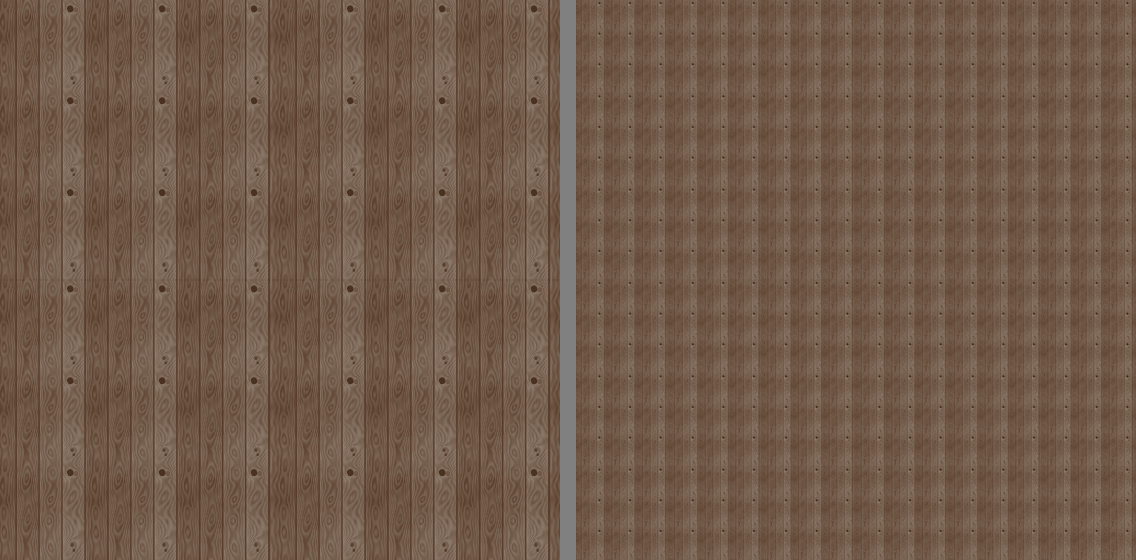
Left, the tile; right, the same tile 3 across and 3 down.
Write a three.js fragment shader that draws this texture.

```glsl
// Weathered brown wood planks with cathedral grain and knots, six repeats each way.
varying vec2 vUv;

const float TAU = 6.2831853;
const float PLANKS = 4.0;      // planks per repeat, also the repeat height in plank widths
const float REPEATS = 3.0;     // repeats per half canvas
const float STRETCH = 0.0476;  // extra length absorbed by the last repeat of each half

const vec3 DARK_WOOD = vec3(0.365, 0.255, 0.185);
const vec3 LIGHT_WOOD = vec3(0.54, 0.47, 0.41);
const vec3 GROOVE_COLOR = vec3(0.31, 0.19, 0.12);
const vec3 KNOT_COLOR = vec3(0.27, 0.17, 0.10);

float hash(vec2 p) {
  vec3 q = fract(vec3(p.xyx) * 0.1031);
  q += dot(q, q.yzx + 33.33);
  return fract((q.x + q.y) * q.z);
}

// Value noise that wraps after a whole number of cells
float noise(vec2 p, vec2 period) {
  vec2 cell = floor(p);
  vec2 f = fract(p);
  f = f * f * (3.0 - 2.0 * f);
  vec2 a = mod(cell, period);
  vec2 b = mod(cell + 1.0, period);
  return mix(mix(hash(a), hash(vec2(b.x, a.y)), f.x),
             mix(hash(vec2(a.x, b.y)), hash(b), f.x), f.y);
}

// Selects the value that belongs to one plank
float pick(vec4 values, float plank) {
  return dot(values, vec4(equal(vec4(0.0, 1.0, 2.0, 3.0), vec4(plank))));
}

// Distance from a wandering tree core: long ovals at the centre, tight lines at the sides
float ringField(float x, float y, float waves, float depth, float bend, float seed) {
  float sway = noise(vec2(seed * 7.0, y * 4.0), vec2(64.0, 4.0)) - 0.5;
  float bump = noise(vec2(x * 3.0 + 20.0 + seed * 9.0, y * 6.0), vec2(64.0, 6.0)) - 0.5;
  float ripple = noise(vec2(x * 6.0 + seed * 5.0, y * 18.0), vec2(64.0, 18.0)) - 0.5;
  float core = depth * sin(TAU * (waves * y + seed * 0.37)) + 0.14 * bump;
  float r = length(vec2(x + bend * sway, core));
  return r + 0.5 * r * r + 0.05 * ripple;
}

// Offset to a knot in plank widths, wrapped vertically
vec2 knotOffset(vec2 p, vec2 center) {
  return vec2(p.x - center.x, PLANKS * (fract(p.y - center.y + 0.5) - 0.5));
}

// Bends the rings around a knot without crossing into the next plank
float swirl(float field, vec2 p, vec2 center, float size) {
  vec2 d = knotOffset(p, center);
  float samePlank = 1.0 - step(0.5, abs(floor(p.x) - floor(center.x)));
  float reach = samePlank * exp(-dot(d, d) / (size * size));
  return mix(field, length(d * vec2(1.0, 0.7)), reach);
}

float knotMask(vec2 p, vec2 center, float radius) {
  vec2 d = knotOffset(p, center);
  float wobble = 0.05 * (noise(p * vec2(9.0, 36.0), vec2(36.0)) - 0.5);
  return 1.0 - smoothstep(radius - 0.03, radius + 0.03, length(d) + wobble);
}

void main() {
  // Repeat coordinates, y running down; the last repeat is eased wider
  vec2 halfUv = fract(2.0 * vec2(vUv.x, 1.0 - vUv.y));
  vec2 ease = smoothstep(vec2(0.955, 0.86), vec2(1.0), halfUv);
  vec2 cell = fract(halfUv * (REPEATS + STRETCH) - STRETCH * ease);
  vec2 p = vec2(fract(cell.x - 0.175) * PLANKS, cell.y);
  float plank = floor(p.x);
  float x = fract(p.x) - 0.5;

  // Growth rings with a sharp outer side
  vec2 bigKnot = vec2(2.35, 0.095);
  vec2 smallKnot = vec2(2.45, 0.85);
  float waves = pick(vec4(1.0, 2.0, 1.0, 2.0), plank);
  float depth = pick(vec4(0.24, 0.18, 0.34, 0.14), plank);
  float bend = pick(vec4(0.25, 0.4, 0.75, 0.2), plank);
  float rings = pick(vec4(8.5, 7.0, 5.0, 7.0), plank);
  float field = ringField(x, p.y, waves, depth, bend, plank + 1.0);
  field = swirl(field, p, bigKnot + vec2(0.27, 0.01), 0.26);
  field = swirl(field, p, bigKnot, 0.24);
  field = swirl(field, p, smallKnot, 0.22);
  field = swirl(field, p, vec2(1.61, 0.095), 0.3);
  float phase = fract(field * rings);
  float grain = smoothstep(0.05, 0.7, phase) * (1.0 - smoothstep(0.75, 1.0, phase));
  float flank = smoothstep(0.15, 0.45, abs(x));
  grain *= 0.45 + 0.9 * noise(p * vec2(3.0, 9.0), vec2(12.0, 9.0));
  grain *= 1.0 - 0.35 * flank;

  // Plank tone, vertical shading, wear and fibres
  float shade = 0.62 + pick(vec4(-0.08, 0.06, 0.2, -0.14), plank);
  shade += 0.11 * cos(TAU * (p.y - 0.86));
  shade += 0.18 * (noise(p * vec2(2.0, 5.0), vec2(8.0, 5.0)) - 0.5);
  shade += 0.22 * (noise(p * vec2(15.0, 16.0), vec2(60.0, 16.0)) - 0.5);
  shade -= 0.36 * grain;

  // Pale halo below the large knot
  vec2 halo = knotOffset(p, bigKnot + vec2(-0.08, 0.06));
  shade += 0.35 * exp(-dot(halo, halo) * 25.0) * step(2.0, p.x) * step(p.x, 3.0);
  vec3 color = mix(DARK_WOOD, LIGHT_WOOD, clamp(shade, 0.0, 1.1));

  // Knots
  float smallKnots = max(knotMask(p, smallKnot, 0.07), knotMask(p, vec2(2.52, 0.9), 0.05));
  color = mix(color, KNOT_COLOR, max(0.9 * knotMask(p, bigKnot, 0.15), 0.7 * smallKnots));

  // Thin grooves between planks, with a worn left edge
  float edge = 0.5 - abs(x);
  float worn = exp(-pow((x + 0.43) / 0.03, 2.0));
  color += 0.03 * worn;
  color = mix(color, GROOVE_COLOR, 0.8 * (1.0 - smoothstep(0.005, 0.05, edge)));

  // Faint broken joint across the middle
  float joint = 1.0 - smoothstep(0.0004, 0.0016, abs(vUv.y - 0.5));
  float dashes = 0.5 + 0.5 * cos(TAU * 96.0 * vUv.x);
  color *= 1.0 - 0.14 * joint * dashes;

  gl_FragColor = vec4(color, 1.0);
}
```
